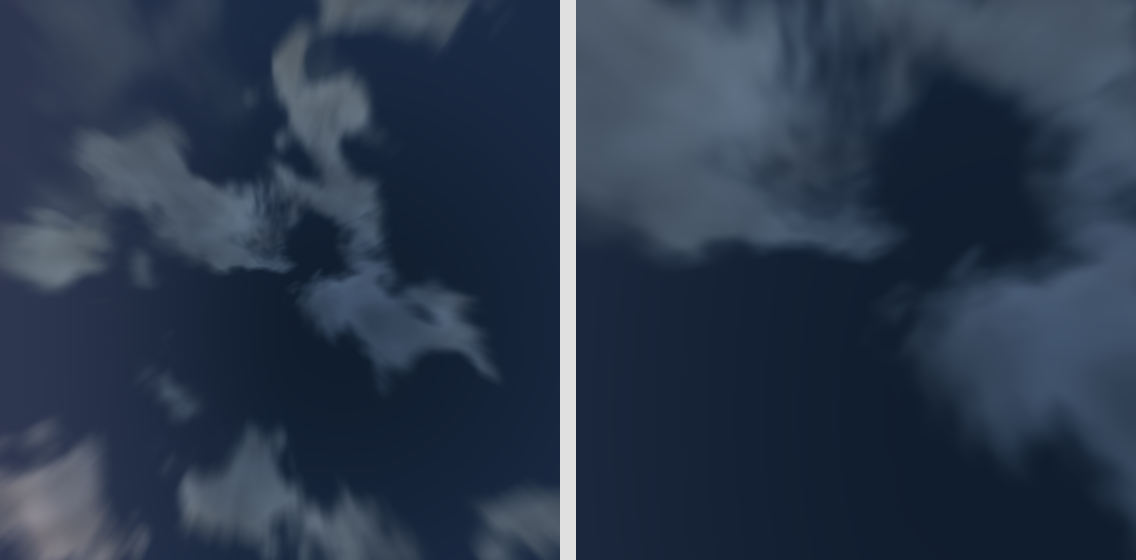
Left: the whole. Right: its middle third, enlarged.
A three.js fragment shader for this texture:

```glsl
varying vec2 vUv;

const vec2 ZOOM_CENTRE = vec2(0.5, 0.5);
const vec2 DARK_CENTRE = vec2(0.61, 0.42);
const int BLUR_STEPS = 12;
const float BLUR_LENGTH = 0.11;

const vec3 SKY_DEEP = vec3(0.062, 0.112, 0.180);
const vec3 SKY_EDGE = vec3(0.105, 0.165, 0.265);
const vec3 SKY_HAZE = vec3(0.215, 0.240, 0.335);
const vec3 CLOUD_DIM = vec3(0.270, 0.340, 0.430);
const vec3 CLOUD_LIT = vec3(0.400, 0.445, 0.480);
const vec3 CLOUD_WARM = vec3(0.510, 0.490, 0.520);

float hash(vec2 p) {
  return fract(sin(dot(p, vec2(127.1, 311.7))) * 43758.5453);
}

float noise(vec2 p) {
  vec2 cell = floor(p);
  vec2 f = fract(p);
  f = f * f * (3.0 - 2.0 * f);
  float low = mix(hash(cell), hash(cell + vec2(1.0, 0.0)), f.x);
  float high = mix(hash(cell + vec2(0.0, 1.0)), hash(cell + 1.0), f.x);
  return mix(low, high, f.y);
}

float fbm(vec2 p) {
  float sum = 0.0;
  float amplitude = 0.5;
  for (int i = 0; i < 5; i++) {
    sum += amplitude * noise(p);
    p = mat2(1.6, 1.2, -1.2, 1.6) * p + 7.3;
    amplitude *= 0.5;
  }
  return sum;
}

// Positive inside a rounded bar from a to b
float bank(vec2 p, vec2 a, vec2 b, float radius) {
  vec2 along = b - a;
  float t = clamp(dot(p - a, along) / dot(along, along), 0.0, 1.0);
  return radius - length(p - a - along * t);
}

// Broad masses of dense cloud; noise breaks them up later
float denseBanks(vec2 p) {
  float d = -0.10;
  d = max(d, bank(p, vec2(0.56, 1.03), vec2(0.79, 0.93), 0.085));
  d = max(d, bank(p, vec2(0.60, 0.75), vec2(0.57, 0.65), 0.085));
  d = max(d, bank(p, vec2(0.62, 0.54), vec2(0.70, 0.43), 0.065));
  d = max(d, bank(p, vec2(0.72, 0.42), vec2(0.88, 0.37), 0.035));
  d = max(d, bank(p, vec2(0.23, 0.70), vec2(0.34, 0.60), 0.075));
  d = max(d, bank(p, vec2(0.35, 0.55), vec2(0.48, 0.51), 0.025));
  d = max(d, bank(p, vec2(0.07, 0.52), vec2(0.18, 0.57), 0.045));
  d = max(d, bank(p, vec2(0.26, 0.50), vec2(0.33, 0.36), 0.030));
  d = max(d, bank(p, vec2(0.33, 0.79), vec2(0.52, 0.87), 0.025));
  d = max(d, bank(p, vec2(-0.02, 0.14), vec2(0.14, 0.01), 0.115));
  d = max(d, bank(p, vec2(0.34, 0.11), vec2(0.45, 0.10), 0.065));
  d = max(d, bank(p, vec2(0.55, 0.00), vec2(0.67, 0.02), 0.085));
  return max(d, bank(p, vec2(0.83, 0.09), vec2(1.02, 0.05), 0.045));
}

float thinBanks(vec2 p) {
  float d = bank(p, vec2(0.15, 0.96), vec2(0.23, 0.88), 0.09);
  d = max(d, bank(p, vec2(0.34, 0.93), vec2(0.40, 0.83), 0.08));
  d = max(d, bank(p, vec2(0.60, 0.90), vec2(0.59, 0.82), 0.06));
  return max(d, bank(p, vec2(0.15, 0.65), vec2(0.25, 0.75), 0.07));
}

// x: dense cover, y: thin veil, z: inner shading
vec3 cloudLayers(vec2 p) {
  vec2 warp = vec2(noise(p * 9.0 + 3.1), noise(p * 9.0 + 17.7)) - 0.5;
  vec2 q = p + 0.045 * warp;
  float grain = fbm(q * 11.0 + 4.0);
  float rough = (grain - 0.49) * 0.30;
  float dense = smoothstep(-0.012, 0.055, denseBanks(q) + rough);
  float veil = smoothstep(-0.04, 0.11, thinBanks(q) + rough);
  return vec3(dense, veil, fbm(q * 19.0 + 31.0));
}

// Average along rays from the centre to draw the clouds out
vec3 zoomBlur(vec2 p) {
  vec3 sum = vec3(0.0);
  for (int i = 0; i < BLUR_STEPS; i++) {
    float t = (float(i) + 0.5) / float(BLUR_STEPS) - 0.5;
    sum += cloudLayers(ZOOM_CENTRE + (p - ZOOM_CENTRE) * (1.0 + BLUR_LENGTH * t));
  }
  return sum / float(BLUR_STEPS);
}

vec3 skyColour(vec2 p) {
  float rim = smoothstep(0.0, 0.65, distance(p, DARK_CENTRE));
  float haze = 1.0 - smoothstep(-0.1, 0.55, p.x);
  return mix(mix(SKY_DEEP, SKY_EDGE, rim), SKY_HAZE, haze * 0.75);
}

vec3 cloudColour(vec2 p, float shading) {
  float light = smoothstep(0.05, 0.55, distance(p, DARK_CENTRE));
  float warmth = 1.0 - smoothstep(0.0, 0.45, length(p));
  vec3 colour = mix(mix(CLOUD_DIM, CLOUD_LIT, light), CLOUD_WARM, warmth);
  return colour * (0.72 + 0.56 * shading);
}

void main() {
  vec3 layers = zoomBlur(vUv);
  float body = mix(0.72, 1.0, smoothstep(0.25, 0.65, noise(vUv * 7.0 + 2.0)));
  float opacity = max(layers.x * body, layers.y * 0.34);
  vec3 colour = mix(skyColour(vUv), cloudColour(vUv, layers.z), opacity);
  gl_FragColor = vec4(colour, 1.0);
}
```
